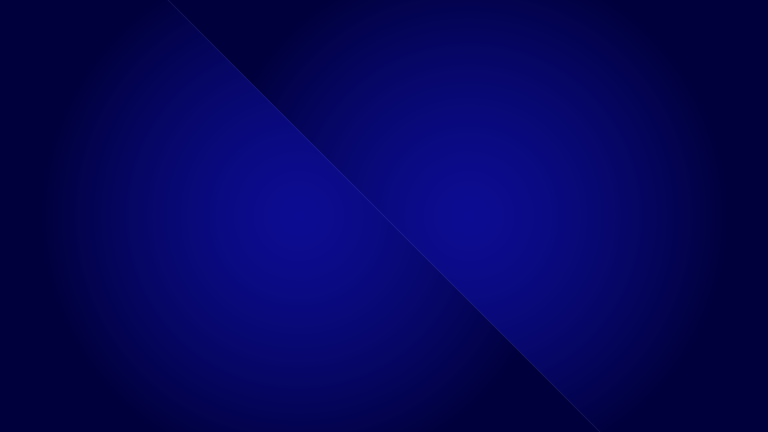
A Shadertoy shader for this background:

```glsl
#define NIGHT_BLUE vec3(0.0, 0.0, 0.235)
#define GLOW_BLUE vec3(0.048, 0.048, 0.572)
#define SEAM_TINT vec3(0.09, 0.10, 0.11)
#define GLOW_OFFSET 0.197
#define GLOW_RADIUS 0.603
#define GLOW_FALLOFF 1.4
#define SEAM_HALF_WIDTH 0.0008

// Round glow that fades from its centre to the night blue
vec3 glowPanel(vec2 p, vec2 centre) {
    float reach = clamp(length(p - centre) / GLOW_RADIUS, 0.0, 1.0);
    return mix(GLOW_BLUE, NIGHT_BLUE, pow(reach, GLOW_FALLOFF));
}

void mainImage(out vec4 fragColor, in vec2 fragCoord) {
    // Centred coordinates, one unit per canvas height
    vec2 p = (fragCoord - 0.5 * iResolution.xy) / iResolution.y;
    float pixel = 1.0 / iResolution.y;

    // Signed distance to the falling diagonal, positive at the upper right
    float diagonal = dot(p, vec2(sqrt(0.5)));

    // Two panels, each lit by its own glow
    vec2 offset = vec2(GLOW_OFFSET, 0.0);
    float side = smoothstep(-0.5 * pixel, 0.5 * pixel, diagonal);
    vec3 colour = mix(glowPanel(p, -offset), glowPanel(p, offset), side);

    // Faint bright seam, dimmed when thinner than a pixel
    float halfWidth = max(SEAM_HALF_WIDTH, 0.5 * pixel);
    float seam = 1.0 - smoothstep(halfWidth - 0.5 * pixel, halfWidth + 0.5 * pixel, abs(diagonal));
    colour += SEAM_TINT * seam * SEAM_HALF_WIDTH / halfWidth;

    fragColor = vec4(colour, 1.0);
}
```
